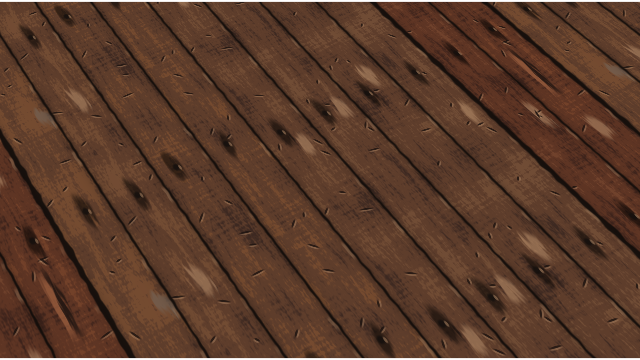
Write a WebGL 2 fragment shader that draws this texture.

```glsl
#version 300 es
precision highp float;
// Weathered brown floorboards running diagonally in perspective, with nails, scuffs and dark seams.
uniform vec2 u_resolution;
out vec4 outColor;

const vec2 TILE = vec2(10.0, 4.72); // boards across, board widths along

vec2 hash2(vec2 p) {
    vec2 s = vec2(dot(p, vec2(127.1, 311.7)), dot(p, vec2(269.5, 183.3)));
    return fract(sin(s) * 43758.5);
}

// Gradient noise that wraps after a whole number of cells.
float noise(vec2 p, vec2 period) {
    vec2 i = floor(p), f = fract(p), u = f * f * f * (f * (f * 6.0 - 15.0) + 10.0);
    vec4 corner;
    for (int n = 0; n < 4; n++) {
        vec2 o = vec2(n & 1, n >> 1);
        float a = 6.2832 * hash2(mod(i + o, period) + period * 0.37).x;
        corner[n] = dot(vec2(cos(a), sin(a)), f - o);
    }
    return mix(mix(corner.x, corner.y, u.x), mix(corner.z, corner.w, u.x), u.y);
}

// Noise over one tile; cells.x per board, cells.y per tile length.
float grain(vec2 q, vec2 cells) {
    return noise(q * cells, vec2(TILE.x, 1.0) * cells);
}

float blob(vec2 p, vec2 radius) {
    return 1.0 - smoothstep(0.5, 1.2, length(p / radius));
}

// Offset from a spot, in board widths, wrapped along the board.
vec2 offsetFrom(vec2 q, vec2 spot) {
    return vec2(fract(q.x) - spot.x, (fract(q.y - spot.y + 0.5) - 0.5) * TILE.y);
}

void main() {
    vec2 uv = gl_FragCoord.xy / u_resolution;
    float x = gl_FragCoord.x / u_resolution.y, t = 1.0 - uv.y;

    // Perspective board coordinates, then wrapped tile coordinates
    float across = (x - 0.093 - 0.706 * t) / (0.156 + 0.058 * t);
    float along = 0.615 * across + 36.3 - 98.0 / (t + 2.7);
    float soft = fwidth(across);
    vec2 q = vec2(mod(across, TILE.x), along / TILE.y);
    float board = floor(q.x);
    vec2 rnd = hash2(vec2(board, 7.0));
    float redBoard = step(6.0, board) * step(board, 7.0);

    // Long fibres, broad weathering and crosswise saw marks
    float broad = grain(q, vec2(2.0, 5.0));
    vec2 bent = q + vec2(0.06 * broad, 0.0);
    float fibre = grain(bent, vec2(9.0, 4.0)) + 0.7 * grain(bent, vec2(24.0, 12.0));
    float fine = grain(q, vec2(34.0, 60.0));
    float saw = grain(q + vec2(0.0, 0.006 * fibre), vec2(2.0, 80.0)) * (0.6 + grain(q, vec2(1.0, 4.0)));
    float tone = 0.5 * broad + 0.42 * fibre + 0.3 * fine + 0.4 * saw + 0.28 * (rnd.x - 0.5);
    tone -= 0.2 * redBoard;

    vec3 dark = vec3(0.24, 0.16, 0.13), brown = vec3(0.37, 0.24, 0.17);
    vec3 warm = vec3(0.46, 0.29, 0.18), pale = vec3(0.72, 0.56, 0.42);
    vec3 color = mix(dark, brown, smoothstep(-0.62, -0.08, tone));
    color = mix(color, mix(warm, vec3(0.44, 0.30, 0.21), rnd.y), smoothstep(0.0, 0.3, tone));
    color = mix(color, color * vec3(1.0, 0.86, 0.82), redBoard);

    // Pale scuff and grey bruise on some boards
    vec2 ragged = vec2(0.1, 0.2) * (fibre + broad);
    vec2 scuff = offsetFrom(q, vec2(0.25 + 0.5 * rnd.y, rnd.x)) + ragged;
    color = mix(color, pale, 0.55 * step(0.35, rnd.y) * blob(scuff, vec2(0.13, 0.35)));
    vec2 bruise = offsetFrom(q, vec2(0.9, 0.7)) + ragged;
    color = mix(color, vec3(0.45, 0.42, 0.39), 0.5 * blob(bruise, vec2(0.12, 0.25)) * step(8.0, board) * step(board, 8.5));

    // Nail row with a dark stain trailing along each board
    vec2 nail = offsetFrom(q, vec2(0.3 + 0.3 * rnd.x, 0.17 + 0.08 * rnd.y));
    color *= 1.0 - 0.55 * blob(nail + ragged * 0.6, vec2(0.12, 0.42));
    color = mix(color, vec3(0.08, 0.06, 0.05), 0.85 * blob(nail, vec2(0.06, 0.09)));
    color = mix(color, pale, 0.5 * blob(nail - vec2(0.06, 0.04), vec2(0.025, 0.07)));

    // Scattered nicks, each with a lit rim
    for (int n = 0; n < 7; n++) {
        vec2 h = hash2(vec2(board, float(n) + 20.0)), k = hash2(h * 50.0);
        vec2 p = offsetFrom(q, vec2(0.1 + 0.8 * h.x, h.y));
        float a = 3.14 * k.x;
        p = mat2(cos(a), -sin(a), sin(a), cos(a)) * p;
        vec2 size = vec2(0.022, 0.05 + 0.08 * k.y);
        color = mix(color, pale, 0.4 * blob(p - vec2(0.03, 0.0), size));
        color = mix(color, dark * 0.45, 0.8 * blob(p, size));
    }

    // Long split in one red board, bright along one side
    vec2 split = offsetFrom(q, vec2(0.46, 0.5)) + vec2(0.08 * fibre, 0.0);
    float splitBoard = step(7.0, board) * step(board, 7.5);
    color = mix(color, vec3(0.62, 0.38, 0.25), 0.7 * splitBoard * blob(split + vec2(0.06, 0.0), vec2(0.07, 0.75)));
    color = mix(color, dark * 0.5, 0.85 * splitBoard * blob(split - vec2(0.03, 0.0), vec2(0.06, 0.8)));

    // Seams between boards; two are wide open, all have worn edges
    float seamId = mod(floor(across + 0.5), TILE.x);
    float wide = max(1.0 - step(0.5, abs(seamId - 6.0)), 1.0 - step(0.5, abs(seamId - 8.0)));
    float side = fract(across + 0.5) - 0.5 + 0.02 * grain(q, vec2(1.0, 24.0));
    float halfWidth = mix(0.014, 0.042, wide) * (1.0 + 0.8 * grain(q, vec2(1.0, 14.0)));
    float wornEdge = smoothstep(0.05, 0.3, grain(q, vec2(1.0, 9.0)));
    color = mix(color, pale, 0.4 * wornEdge * blob(vec2(side + halfWidth + 0.03, 0.0), vec2(0.035)));
    color *= 1.0 - 0.3 * exp(-abs(side) / 0.06);
    float gap = 1.0 - smoothstep(halfWidth - 0.5 * soft, halfWidth + soft, abs(side));
    color = mix(color, vec3(0.07, 0.05, 0.04), 0.92 * gap);

    // Thin white margins above and below
    float margin = smoothstep(-0.5, 0.5, (abs(uv.y - 0.5) - 0.495) / fwidth(uv.y));
    outColor = vec4(mix(color, vec3(1.0), margin), 1.0);
}
```
